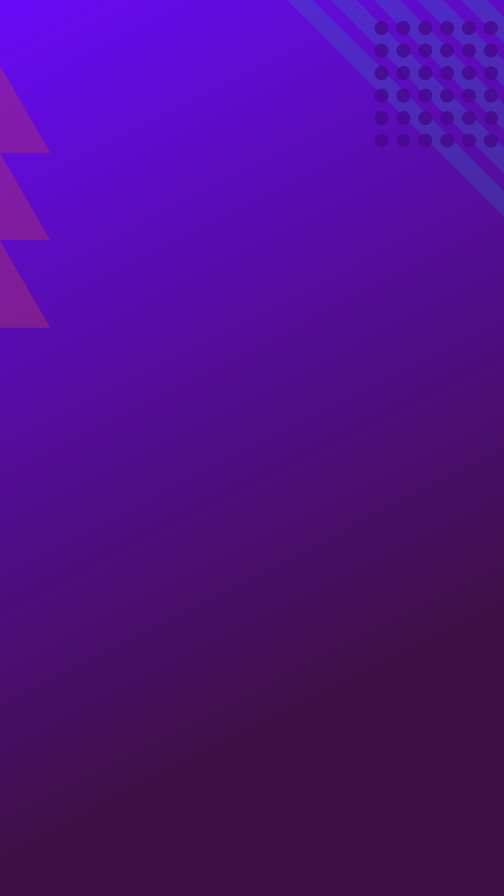
This background is drawn by a Shadertoy shader. Its source:

```glsl
// Violet poster backdrop: a slanted gradient from vivid violet to dark plum,
// with translucent diagonal stripes and a dot grid at the upper right, and a
// stack of wedges on the left. Shapes are distance functions blended in order.

const vec3 VIOLET = vec3(0.412, 0.040, 0.970);
const vec3 PLUM   = vec3(0.252, 0.058, 0.280);
const vec3 AZURE  = vec3(0.150, 0.480, 0.720);
const vec3 INDIGO = vec3(0.275, 0.035, 0.560);
const vec3 ROSE   = vec3(0.680, 0.200, 0.410);

// Coverage of a shape from its signed distance, softened over one pixel.
float coverage(float dist, float pixel) {
    return 1.0 - smoothstep(-0.5 * pixel, 0.5 * pixel, dist);
}

// Diagonal bands, repeated to the right of the first one.
float stripes(vec2 p, float first, float period, float halfWidth) {
    float offset = p.x - p.y - first;
    float band = max(round(offset / period), 0.0);
    return (abs(offset - band * period) - halfWidth) * 0.70711;
}

// Square grid of discs; the nearest cell gives the distance.
float dotGrid(vec2 p, vec2 first, vec2 spacing, float count, float radius) {
    vec2 cell = clamp(round((p - first) / spacing), 0.0, count - 1.0);
    return length(p - first - cell * spacing) - radius;
}

// Right-angled wedge standing on its base against the left border.
float wedge(vec2 p, float base, vec2 size) {
    vec2 slopeNormal = normalize(vec2(size.y, -size.x));
    float slope = dot(p - vec2(0.0, base - size.y), slopeNormal);
    return max(slope, p.y - base);
}

void mainImage(out vec4 fragColor, in vec2 fragCoord) {
    // Canvas widths, measured down from the top left corner.
    float pixel = 1.0 / iResolution.x;
    vec2 p = vec2(fragCoord.x, iResolution.y - fragCoord.y) * pixel;

    // Background gradient
    float fade = clamp(dot(p, vec2(0.454, 0.891)) / 1.516, 0.0, 1.0);
    vec3 color = mix(VIOLET, PLUM, fade);

    // Stripes in the corner
    float bands = stripes(p, 0.595, 0.0863, 0.0255);
    color = mix(color, AZURE, 0.27 * coverage(bands, pixel));

    // Dots over the stripes
    float dots = dotGrid(p, vec2(0.757, 0.0556), vec2(0.0434, 0.0447), 6.0, 0.0139);
    color = mix(color, INDIGO, 0.85 * coverage(dots, pixel));

    // Stacked wedges
    for (int i = 0; i < 3; i++) {
        float base = 0.3030 + 0.1736 * float(i);
        float d = wedge(p, base, vec2(0.0995, 0.1725));
        color = mix(color, ROSE, 0.43 * coverage(d, pixel));
    }

    fragColor = vec4(color, 1.0);
}
```
